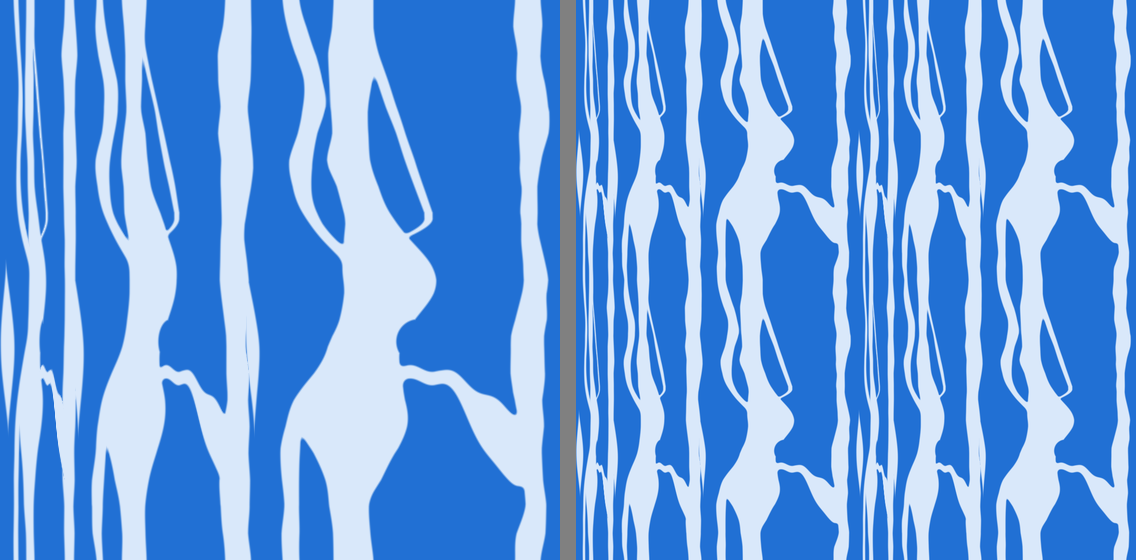
Left: one tile. Right: repeated 2 by 2.
This pattern is drawn by a Shadertoy shader. Its source:

```glsl
// Pale branching streams running down a blue ground, in three widths.
// Each group is a union of ribbons whose centres and widths are periodic
// functions of height; wrapped value noise roughens both banks.

#define GROUND vec3(0.13, 0.44, 0.83)
#define STREAM vec3(0.85, 0.91, 0.98)
#define ROUGHNESS 1.0
#define SOFTNESS 0.0023
#define WEBBING 0.025
#define KNOTS 10.0

const float TAU = 6.2832;

float hash(float n) { return fract(sin(n * 91.7 + 3.1) * 4375.85); }

// Shortest signed distance on a unit circle
float wrapDelta(float d) { return fract(d + 0.5) - 0.5; }

float bump(float y, float centre, float radius) {
    float d = wrapDelta(y - centre) / radius;
    return exp(-d * d);
}

// Angular 1D noise in -1..1 that repeats after n knots
float kink(float y, float n, float seed) {
    float t = y * n, i = floor(t), f = t - i;
    f = mix(f, smoothstep(0.0, 1.0, f), 0.6);
    float a = hash(mod(i, n) + seed * 37.0);
    float b = hash(mod(i + 1.0, n) + seed * 37.0);
    return 2.0 * mix(a, b, f) - 1.0;
}

float bank(float y, float seed) {
    return ROUGHNESS * (0.7 * kink(y, KNOTS, seed) + 0.3 * kink(y, KNOTS * 2.0 + 1.0, seed + 0.5));
}

// Vertical band with independently roughened left and right banks
float ribbon(float s, float y, float centre, float halfWidth, float rough, float seed) {
    float left = centre - halfWidth + rough * bank(y, seed);
    float right = centre + halfWidth + rough * bank(y, seed + 1.0);
    return max(left - s, s - right);
}

float smoothMin(float a, float b, float k) {
    float h = max(k - abs(a - b), 0.0) / k;
    return min(a, b) - 0.25 * h * h * k;
}

// One group of streams; s spans 0..1 over its width
float streamGroup(vec2 p, float start, float width, float seed) {
    float s = wrapDelta(p.x - start - 0.5 * width) / width + 0.5;
    float y = fract(p.y);

    // Trunk with a swollen middle and a round notch in its right bank
    float trunkX = 0.30 + 0.13 * bump(y, 0.5, 0.13);
    float trunkW = 0.07 + 0.08 * bump(y, 0.5, 0.10) + 0.13 * bump(y, 0.26, 0.10);
    float d = ribbon(s, y, trunkX, trunkW, 0.032, seed);
    d = max(d, 0.08 - length(vec2(s - 0.54, 2.0 * wrapDelta(y - 0.39))));

    // Left arm joins the trunk and leaves it again lower down
    float armX = 0.08 + 0.08 * bump(y, 0.82, 0.10) + 0.30 * bump(y, 0.46, 0.13);
    d = smoothMin(d, ribbon(s, y, armX, 0.036, 0.022, seed + 2.0), WEBBING);

    // Thin right arm drifts outwards, then turns back sharply
    float drift = (1.0 - clamp((y - 0.62) / 0.33, 0.0, 1.0)) * smoothstep(0.53, 0.61, y);
    d = smoothMin(d, ribbon(s, y, 0.34 + 0.24 * drift, 0.018, 0.010, seed + 4.0), WEBBING);

    // Outer stream
    float outerW = min(0.024, 0.1 * width) / width;
    d = smoothMin(d, ribbon(s, y, 0.95, outerW, 0.045, seed + 6.0), WEBBING);

    // Bridge from the trunk down to the outer stream
    float bridgeY = 0.33 - 0.13 * smoothstep(0.6, 0.9, s) + 0.006 * sin(s * 40.0);
    float bridgeH = 0.012 + 0.05 * smoothstep(0.62, 0.85, s);
    float bridge = (abs(wrapDelta(y - bridgeY)) - bridgeH) / width;
    bridge = max(bridge, abs(s - 0.68) - 0.25);
    d = smoothMin(d, bridge, WEBBING);

    // Loose spindle beside the group, tapering at both ends
    float spindleW = (0.017 * bump(y, 0.38, 0.13) - 0.005) / width;
    float spindleX = -0.08 + 0.03 * sin(TAU * y);
    d = min(d, ribbon(s, y, spindleX, spindleW, 0.006, seed + 8.0));

    return d * width;
}

float streams(vec2 p) {
    float d = streamGroup(p, 0.020, 0.110, 1.0);
    d = min(d, streamGroup(p, 0.154, 0.280, 12.0));
    return min(d, streamGroup(p, 0.480, 0.495, 23.0));
}

void mainImage(out vec4 fragColor, in vec2 fragCoord) {
    vec2 p = fragCoord / iResolution.xy;

    // Divide by the slope so that every bank is equally sharp
    vec2 h = vec2(0.0008, 0.0);
    float d = streams(p);
    vec2 slope = vec2(streams(p + h.xy) - d, streams(p + h.yx) - d) / h.x;
    d /= clamp(length(slope), 0.6, 3.0);

    float edge = max(SOFTNESS, 0.8 / iResolution.y);
    float cover = 1.0 - smoothstep(-edge, edge, d);
    fragColor = vec4(mix(GROUND, STREAM, cover), 1.0);
}
```
